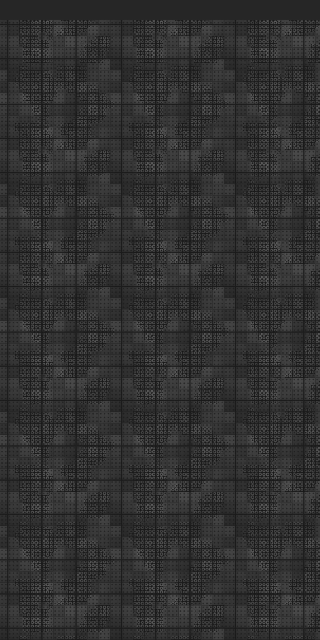
This pattern is drawn by a Shadertoy shader. Its source:

```glsl
// Dark perforated panels: a patch of 10 x 10 cells repeats about 2.8 times across.
// Cells are pierced 3 x 3; clusters of dots turn into rings on a dark ground.
// Wrapped hashes and smooth noise vary the tone; thin seams group cells by 3 and 4.

float hash(vec2 p) {
    vec3 q = fract(vec3(p.xyx) * vec3(0.1031, 0.1030, 0.0973));
    q += dot(q, q.yzx + 33.33);
    return fract((q.x + q.y) * q.z);
}

// Smooth noise that wraps after the given count of lattice steps
float wrappedNoise(vec2 p, float count, float seed) {
    vec2 i = floor(p);
    vec2 f = smoothstep(0.0, 1.0, fract(p));
    vec2 a = mod(i, count) + seed;
    vec2 b = mod(i + 1.0, count) + seed;
    return mix(mix(hash(a), hash(vec2(b.x, a.y)), f.x),
               mix(hash(vec2(a.x, b.y)), hash(b), f.x), f.y);
}

// Coverage of the inside of a signed distance
float fill(float d, float pixel) {
    return 1.0 - smoothstep(-0.6 * pixel, 0.6 * pixel, d);
}

// Distance to the seams at 0, first, second and 10
float seamDistance(float x, float first, float second) {
    return min(min(x, 10.0 - x), min(abs(x - first), abs(x - second)));
}

// Distance to the ring clusters: four rows of two, the second one staggered
float clusterDistance(vec2 p) {
    float row = mod(floor((p.y - 1.05) / 2.5), 4.0);
    float y = mod(p.y - 1.05, 2.5) - 1.25;
    float d = 9.0;
    for (int i = 0; i < 2; i++) {
        float center = 2.6 + float(i) * (4.9 - 1.6 * mod(row, 2.0));
        float x = mod(p.x - center + 5.0, 10.0) - 5.0;
        d = min(d, max(abs(x) - 1.3, abs(y) - 1.1));
    }
    return d;
}

void mainImage(out vec4 fragColor, in vec2 fragCoord) {
    // Cell coordinates, counted from the top left
    float pixel = 28.1 / iResolution.x;
    vec2 fromTop = vec2(fragCoord.x, iResolution.y - fragCoord.y);
    vec2 patchPos = mod(fromTop * pixel - vec2(0.68, 2.16), 10.0);
    vec2 cell = floor(patchPos);
    vec2 dotPos = patchPos * 3.0;
    vec2 dotCenter = (floor(dotPos) + 0.5) / 3.0;

    // Ragged clusters, decided dot by dot
    float ragged = 1.5 * (wrappedNoise(dotCenter, 10.0, 17.0) - 0.5);
    float ringed = 1.0 - smoothstep(-0.12, 0.12, clusterDistance(dotCenter) + ragged);

    // Tone of each cell, over broad light and dark areas
    float broad = wrappedNoise(patchPos * 0.5, 5.0, 41.0) - 0.5;
    float tone = 0.213 + 0.06 * broad + 0.045 * (hash(cell + 19.0) - 0.5);
    tone += 0.045 * step(0.83, hash(cell + 63.0));
    float plate = tone + 0.02 * (0.5 - fract(patchPos.y));

    // Dots with sizes that vary a little
    float wear = hash(floor(dotPos) + 87.0);
    float radius = length(fract(dotPos) - 0.5);
    float dotPixel = 3.0 * pixel;
    float hole = fill(radius - mix(0.16, 0.22, wear), dotPixel);
    float disc = fill(radius - mix(0.38, 0.53, wear), dotPixel);

    // Rings stand on a dark ground, plain plates are only pierced
    float ringShade = mix(0.1, tone + 0.065, disc);
    float shade = mix(plate, ringShade, ringed);
    shade = mix(shade, 0.095, hole * mix(0.65, 0.95, ringed));

    // Gaps between cells, wider where the ground shows through
    vec2 edge = 0.5 - abs(fract(patchPos) - 0.5);
    float gap = min(edge.x, edge.y) - mix(0.035, 0.07, ringed);
    shade = mix(shade, 0.11, mix(0.45, 0.75, ringed) * fill(gap, pixel));

    // Thin seams around groups of cells
    float seam = min(seamDistance(patchPos.x, 3.0, 6.0),
                     seamDistance(patchPos.y, 3.0, 7.0));
    shade = mix(shade, 0.095, 0.8 * fill(seam - 0.055, pixel));

    // Fine grain that repeats with the patch
    shade += 0.012 * (hash(floor(patchPos * 9.0) + 131.0) - 0.5);

    // Plain band along the top
    float band = fill(fromTop.y / iResolution.x - 0.0625, 1.0 / iResolution.x);
    shade = mix(shade, 0.15, band);
    fragColor = vec4(vec3(shade), 1.0);
}
```
